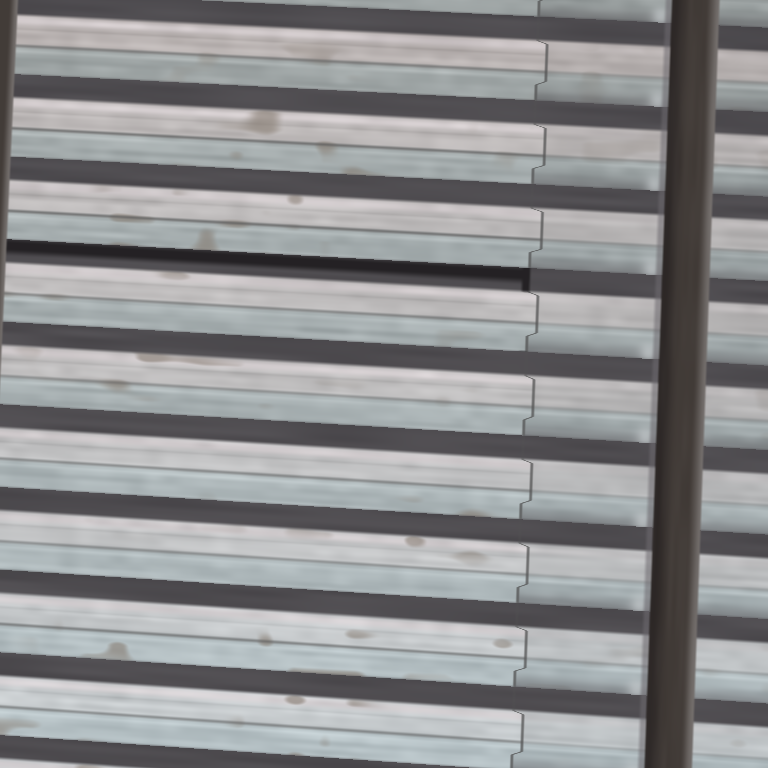
Write a Shadertoy shader that draws this texture.

```glsl
// Draws weathered metal shutter slats, tilted, with a stepped seam and dark upright posts.

// Slat layout, in canvas units; rows fan out slightly to the right
const float ROW_START = 0.003;
const float ROW_SLOPE = 0.0486;
const float ROW_PITCH = 0.1077;
const float ROW_FAN = 0.0023;

// Slat profile, in fractions of one row from the top of its gap
const float GAP = 0.28;
const float CREASE = 0.655;
const float CREASE_WIDTH = 0.016;
const float SOFT = 0.028;
const float ODD_ROW = 3.0;      // row with a deeper gap

// Uprights
const float LEAN = 0.036;
const float POST_X = 0.870;
const float POST_HALF = 0.031;
const float SEAM_X = 0.679;
const float SEAM_STEP = 0.013;
const float SEAM_WIDTH = 0.0018;

// Colours
const vec3 GAP_COLOR = vec3(0.305, 0.295, 0.31);
const vec3 DEEP_COLOR = vec3(0.14, 0.13, 0.14);
const vec3 FACE_WARM = vec3(0.73, 0.705, 0.70);
const vec3 FACE_COOL = vec3(0.78, 0.80, 0.81);
const vec3 LIP_WARM = vec3(0.61, 0.635, 0.635);
const vec3 LIP_COOL = vec3(0.71, 0.755, 0.77);
const vec3 GLINT = vec3(0.85, 0.82, 0.83);
const vec3 LINE_COLOR = vec3(0.36, 0.36, 0.36);
const vec3 STAIN = vec3(0.52, 0.48, 0.44);
const vec3 POST_COLOR = vec3(0.26, 0.235, 0.22);
const vec3 POST_SHADE = vec3(0.18, 0.16, 0.155);
const vec3 POST_RIM = vec3(0.45, 0.43, 0.42);

float hash(vec2 p) {
    return fract(sin(dot(p, vec2(127.1, 311.7))) * 43758.5453);
}

float noise(vec2 p) {
    vec2 i = floor(p), f = fract(p);
    f = f * f * (3.0 - 2.0 * f);
    return mix(mix(hash(i), hash(i + vec2(1, 0)), f.x),
               mix(hash(i + vec2(0, 1)), hash(i + vec2(1, 1)), f.x), f.y);
}

// Soft stripe of given half width around zero
float stripe(float d, float halfWidth, float soft) {
    return 1.0 - smoothstep(halfWidth - soft, halfWidth + soft, abs(d));
}

vec3 slats(vec2 uv) {
    float k = (1.0 - uv.y - ROW_START - ROW_SLOPE * uv.x) / (ROW_PITCH + ROW_FAN * uv.x);
    k += 0.5 * GAP;
    float row = floor(k), s = fract(k);
    float rowRandom = hash(vec2(row, 4.0));
    float isOdd = 1.0 - step(0.5, abs(row - ODD_ROW));

    // Seam steps left below the crease and returns after the gap
    float jog = smoothstep(0.76, 0.82, s) + 1.0 - smoothstep(GAP, GAP + 0.05, s);
    float seam = uv.x - SEAM_X - LEAN * uv.y + SEAM_STEP * jog
               - 0.004 * (rowRandom - 0.5) * (1.0 - jog);
    float right = smoothstep(-0.002, 0.002, seam);

    // Upper face, lower lip, and rolled ridges
    float cool = clamp(1.05 - 1.1 * uv.y + 0.15 * (rowRandom - 0.5), 0.0, 1.0);
    vec3 face = mix(FACE_WARM, FACE_COOL, cool);
    vec3 lip = mix(LIP_WARM, LIP_COOL, cool);
    vec3 color = mix(face, lip, smoothstep(CREASE - 0.04, CREASE + 0.04, s));
    color = mix(color, GLINT, 0.7 * stripe(s - 0.35, 0.045, 0.04) * (1.0 - 0.6 * right));
    color -= 0.05 * stripe(s - 0.45, 0.012, 0.02) * (1.0 - right);
    color += 0.06 * stripe(s - 0.72, 0.02, 0.03);

    // Lengthwise streaks and scattered stains
    color += 0.07 * (noise(vec2(uv.x * 7.0, k * 17.0)) - 0.5);
    color += 0.05 * (noise(vec2(uv.x * 45.0, k * 9.0)) - 0.5);
    float stain = smoothstep(0.70, 0.92, noise(vec2(uv.x * 26.0, k * 6.0) + 9.0))
                * smoothstep(0.45, 0.75, noise(vec2(uv.x * 5.0, k * 1.3)));
    color = mix(color, STAIN, 0.6 * stain * (1.0 - 0.7 * right));
    color *= 1.0 - 0.05 * right;

    // Crease between face and lip
    float creaseInk = (0.40 + 0.35 * rowRandom) * (1.0 - 0.55 * right);
    color = mix(color, LINE_COLOR, creaseInk * stripe(s - CREASE, CREASE_WIDTH, 0.018));

    // Gap, fading in earlier on the right of the seam
    float shade = smoothstep(0.80, 1.0, s) * right;
    color = mix(color, GAP_COLOR, 0.4 * shade);
    float gap = 1.0 - smoothstep(GAP - SOFT, GAP + SOFT, s);
    gap = max(gap * smoothstep(-SOFT, SOFT, s), smoothstep(1.0 - SOFT, 1.0 + SOFT, s));
    gap = max(gap, 1.0 - smoothstep(SOFT, GAP, s));
    vec3 gapColor = GAP_COLOR + 0.05 * (noise(vec2(uv.x * 9.0, k * 12.0)) - 0.5);
    gapColor = mix(gapColor, DEEP_COLOR, isOdd * (1.0 - right) * stripe(s - 0.08, 0.08, 0.05));
    color = mix(color, gapColor, gap);

    // Seam line, heavier at the deep gap
    float seamInk = mix(0.75, 0.25, gap);
    color = mix(color, LINE_COLOR * 0.9, seamInk * stripe(seam, SEAM_WIDTH, 0.0015));
    color = mix(color, DEEP_COLOR, isOdd * gap * stripe(seam + 0.004, 0.005, 0.003));

    // Bright slat tips beside the post
    vec2 tip = vec2((uv.x - POST_X - LEAN * uv.y + POST_HALF + 0.014) / 0.012, (s - 0.93) / 0.13);
    return mix(color, FACE_COOL, 0.65 * exp(-dot(tip, tip)));
}

void mainImage(out vec4 fragColor, in vec2 fragCoord) {
    vec2 uv = fragCoord / iResolution.xy;
    vec3 color = slats(uv);

    // Main post: rounded shading with a side shadow and pale right rim
    float across = (uv.x - POST_X - LEAN * uv.y) / POST_HALF;
    color = mix(color, GAP_COLOR * 1.4, 0.55 * stripe(across + 1.12, 0.14, 0.1));
    vec3 post = mix(POST_SHADE, POST_COLOR, smoothstep(-0.9, -0.1, across));
    post = mix(post, POST_RIM, smoothstep(0.45, 1.0, across));
    post += 0.025 * (noise(vec2(across * 5.0, uv.y * 14.0)) - 0.5);
    color = mix(color, post, stripe(across, 1.0, 0.07));

    // Post leaving the canvas at the upper left
    float edge = uv.x - 0.047 * (uv.y - 0.5);
    vec3 sidePost = mix(POST_COLOR, POST_RIM, smoothstep(-0.012, 0.0, edge));
    color = mix(color, sidePost, 1.0 - smoothstep(-0.002, 0.002, edge));

    fragColor = vec4(clamp(color, 0.0, 1.0), 1.0);
}
```
